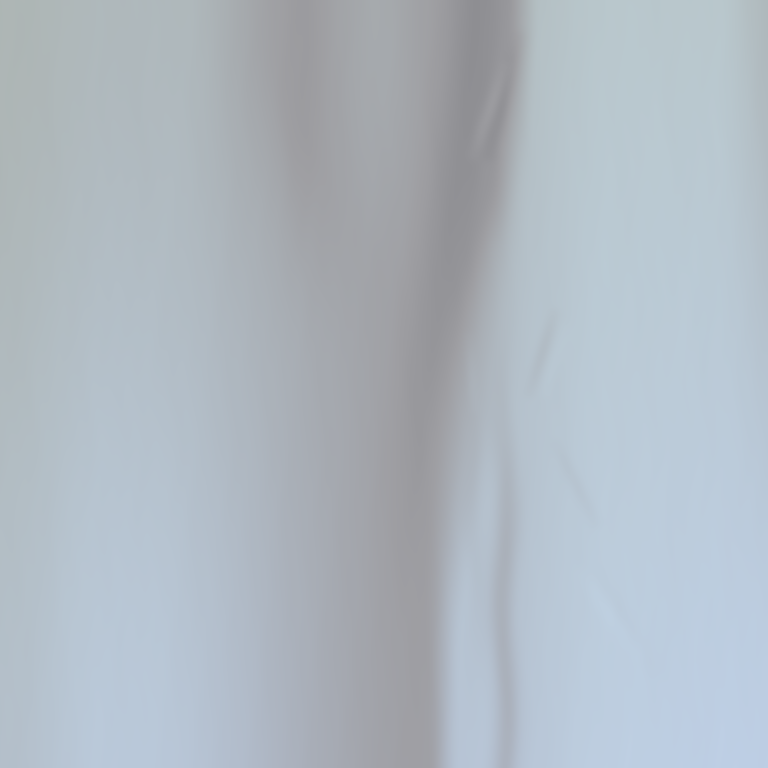
Write a three.js fragment shader that draws this texture.

```glsl
varying vec2 vUv;

#define LEFT_TOP 0.722
#define LEFT_BOTTOM 0.785
#define RIGHT_TOP 0.780
#define RIGHT_BOTTOM 0.808
#define VALLEY 0.632
#define FOLD_DEPTH 0.075
#define GROOVE_DEPTH 0.075
#define CREASE_DEPTH 0.030
#define WEAVE 0.0018

float bell(float d, float width) {
  d /= width;
  return exp(-d * d);
}

// Soft line with fading ends
float crease(vec2 p, vec2 a, vec2 b, float width) {
  vec2 ab = b - a;
  float t = clamp(dot(p - a, ab) / dot(ab, ab), 0.0, 1.0);
  return bell(length(p - a - ab * t), width) * (0.45 + 0.55 * sin(3.14159 * t));
}

// Fine threads from layered sines
float weave(vec2 p) {
  float threads = 0.0;
  float frequency = 61.0;
  for (int i = 0; i < 4; i++) {
    threads += sin(p.x * frequency + 1.7 * sin(p.y * frequency * 0.13 + float(i)));
    frequency *= 1.63;
  }
  return threads * 0.5;
}

// Broad light on both panels and the shaded valley between them
float panels(vec2 p) {
  float left = mix(LEFT_BOTTOM, LEFT_TOP, smoothstep(0.0, 1.0, p.y));
  left -= 0.038 * (1.0 - smoothstep(0.0, 0.13, p.x)) * (1.0 - 0.75 * p.y);
  float right = mix(RIGHT_BOTTOM, RIGHT_TOP, p.y);
  right -= 0.065 * smoothstep(0.93, 1.02, p.x) * smoothstep(0.1, 1.0, p.y);
  right -= 0.035 * (1.0 - smoothstep(0.66, 0.8, p.x));

  float upper = smoothstep(0.5, 0.95, p.y);
  float valleyStart = mix(0.17, 0.235, upper);
  float valleyEnd = mix(0.55, 0.37, upper);
  float light = mix(left, VALLEY, smoothstep(valleyStart, valleyEnd, p.x));

  float edge = mix(0.578, 0.682, smoothstep(0.15, 1.0, p.y));
  float softness = 0.022 + 0.045 * bell(p.y - 0.5, 0.2);
  return mix(light, right, smoothstep(edge - softness, edge + softness, p.x));
}

// Long vertical folds
float folds(vec2 p) {
  float bend = mix(0.535, 0.625, smoothstep(0.2, 1.05, p.y));
  float strength = mix(0.12, 1.0, smoothstep(0.05, 0.95, p.y));
  float shade = -FOLD_DEPTH * strength * bell(p.x - bend, 0.044);
  float high = smoothstep(0.52, 0.95, p.y);
  shade -= 0.025 * high * bell(p.x - 0.395, 0.028);
  shade += 0.033 * high * bell(p.x - 0.49, 0.045);

  float low = 1.0 - smoothstep(0.25, 0.62, p.y);
  float wobble = 0.004 * sin(p.y * 23.0);
  shade -= GROOVE_DEPTH * low * bell(p.x - 0.657 - wobble, 0.016);
  shade -= 0.02 * low * bell(p.x - 0.62 + wobble, 0.012) * smoothstep(0.05, 0.3, p.y);
  return shade;
}

float creases(vec2 p) {
  float shade = -crease(p, vec2(0.722, 0.59), vec2(0.69, 0.49), 0.009);
  shade += 0.4 * crease(p, vec2(0.735, 0.57), vec2(0.71, 0.49), 0.009);
  shade -= 0.65 * crease(p, vec2(0.725, 0.42), vec2(0.775, 0.32), 0.009);
  shade += 0.4 * crease(p, vec2(0.76, 0.25), vec2(0.83, 0.15), 0.012);
  shade -= 0.35 * crease(p, vec2(0.78, 0.25), vec2(0.85, 0.13), 0.012);
  shade -= 1.3 * crease(p, vec2(0.677, 0.95), vec2(0.637, 0.80), 0.011);
  shade += 1.2 * crease(p, vec2(0.658, 0.91), vec2(0.617, 0.80), 0.010);
  shade -= 0.6 * crease(p, vec2(0.65, 0.79), vec2(0.645, 0.70), 0.014);
  shade += 0.5 * crease(p, vec2(0.61, 0.56), vec2(0.617, 0.47), 0.008);
  return CREASE_DEPTH * shade;
}

// Neutral shadows turn cool in the light, bluer toward the bottom
vec3 clothColour(float light, vec2 p) {
  float lit = max(light - 0.62, 0.0);
  float cool = mix(0.025, -0.022, p.y) * smoothstep(0.58, 0.76, light);
  cool += 0.016 * smoothstep(0.72, 1.0, p.x) * (1.0 - p.y);
  cool -= 0.018 * (1.0 - smoothstep(0.0, 0.16, p.x));
  return vec3(light - 0.35 * lit, light, light + 0.016 + 0.16 * lit + cool);
}

void main() {
  float light = panels(vUv) + folds(vUv) + creases(vUv) + WEAVE * weave(vUv);
  gl_FragColor = vec4(clothColour(light, vUv), 1.0);
}
```
